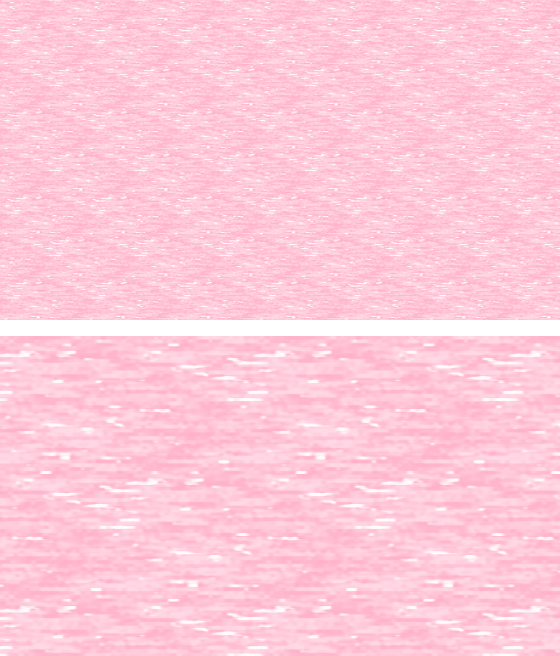
Top: the whole. Bottom: its middle third, enlarged.
Give the GLSL for this texture, as a Shadertoy shader.

```glsl
// Pink slub-weave texture: thin horizontal streaks with scattered white flecks.
// Layers of row-wise streak noise repeat in a half-drop tile, and each pixel
// averages a few samples so the fine threads stay smooth.

const float TILE_HEIGHT = 0.133;   // in canvas heights; a tile is twice as wide
const vec3 DEEP_PINK = vec3(1.0, 0.698, 0.792);
const vec3 PALE_PINK = vec3(1.0, 0.852, 0.9);
const vec3 FLECK_WHITE = vec3(1.0, 0.985, 0.99);
const int SAMPLES = 2;             // per pixel side

float hash(vec2 p) {
    return fract(sin(dot(p, vec2(127.1, 311.7))) * 43758.5453);
}

// One thread: 1D value noise, periodic along the tile, with its own offset.
float threadNoise(float x, float row, vec2 cells, float seed) {
    float tile = floor((row + 0.5) / cells.y);
    float localRow = floor(mod(row + 0.5, cells.y));
    float start = hash(vec2(localRow, seed + 0.37));
    float u = (x + 0.5 * tile + start) * cells.x;
    float cell = floor(u);
    float blend = smoothstep(0.0, 1.0, u - cell);
    float left = floor(mod(cell + 0.5, cells.x));
    float right = floor(mod(cell + 1.5, cells.x));
    float key = localRow + seed * 7.3;
    return mix(hash(vec2(left, key)), hash(vec2(right, key)), blend);
}

// Neighbouring threads meet at an edge of the given softness (0 to 1);
// cells = columns and rows per tile.
float streakNoise(vec2 p, vec2 cells, float softness, float seed) {
    float y = p.y * cells.y;
    float row = floor(y);
    float below = threadNoise(p.x, row, cells, seed);
    float above = threadNoise(p.x, row + 1.0, cells, seed);
    float edge = 0.5 * softness;
    return mix(below, above, smoothstep(0.5 - edge, 0.5 + edge, y - row));
}

vec3 weave(vec2 uv) {
    vec2 p = uv / (TILE_HEIGHT * vec2(2.0, 1.0));

    // Broad patches, long threads and fine grain
    float patches = streakNoise(p, vec2(3.0, 4.0), 1.0, 1.0);
    float threads = streakNoise(p, vec2(10.0, 33.0), 0.4, 2.0);
    float grain = streakNoise(p, vec2(50.0, 37.0), 0.5, 3.0);
    float tone = 0.52 * threads + 0.34 * grain + 0.14 * patches;
    vec3 color = mix(DEEP_PINK, PALE_PINK, smoothstep(0.12, 0.88, tone));

    // Thin white slubs, broken by the grain and gathered in paler patches
    float slub = streakNoise(p, vec2(12.0, 35.0), 0.4, 4.0);
    slub += 0.16 * (patches - 0.5) + 0.14 * (grain - 0.5);
    return mix(color, FLECK_WHITE, smoothstep(0.83, 1.0, slub));
}

void mainImage(out vec4 fragColor, in vec2 fragCoord) {
    vec3 sum = vec3(0.0);
    for (int j = 0; j < SAMPLES; j++) {
        for (int i = 0; i < SAMPLES; i++) {
            vec2 offset = (vec2(i, j) + 0.5) / float(SAMPLES) - 0.5;
            sum += weave((fragCoord + offset) / iResolution.y);
        }
    }
    fragColor = vec4(sum / float(SAMPLES * SAMPLES), 1.0);
}
```
